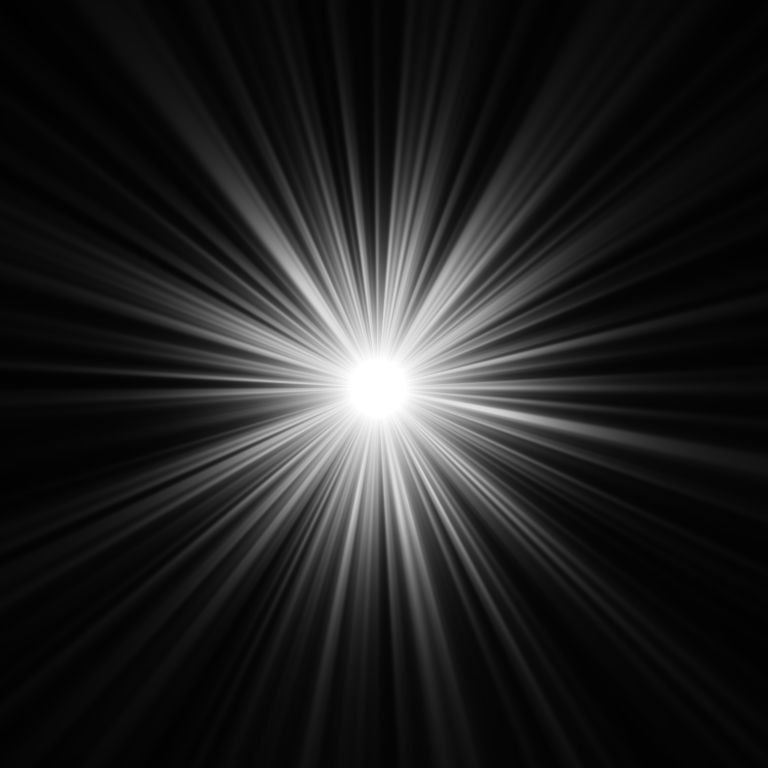
A WebGL 2 fragment shader for this background:

```glsl
#version 300 es
precision highp float;

uniform vec2 u_resolution;
out vec4 fragColor;

const float TAU = 6.2831853;

// Values to tune
const vec2 CENTER = vec2(0.492, 0.495);
const float GLOW_RADIUS = 0.172;
const float GLOW_GAIN = 0.84;
const float TAIL_LENGTH = 0.30;
const float TAIL_GAIN = 0.13;
const float CORE_RADIUS = 0.045;
const float CORE_GAIN = 0.16;
const float RAY_CONTRAST = 3.5;
const float RAY_LIMIT = 1.25;
const float REACH_CONTRAST = 0.20;
const vec3 TINT = vec3(1.0);

// Leading beams and gaps: angle and half width in degrees, signed strength
const int ACCENT_COUNT = 14;
const vec3 ACCENTS[ACCENT_COUNT] = vec3[](
    vec3(50.5, 1.0, 0.4), vec3(68.5, 1.2, 0.4), vec3(83.5, 0.9, 0.7),
    vec3(87.5, 1.3, -0.7), vec3(92.5, 1.8, -0.9), vec3(113.0, 1.2, -0.9),
    vec3(116.5, 1.0, 0.8), vec3(159.5, 2.0, 0.7), vec3(178.5, 1.8, -1.0),
    vec3(182.7, 1.2, 0.5), vec3(192.0, 2.4, -1.0), vec3(275.0, 2.0, 0.4),
    vec3(298.0, 0.9, 0.7), vec3(348.0, 1.2, 0.4));

float hash(uint n) {
    n = n * 747796405u + 2891336453u;
    n = ((n >> ((n >> 28u) + 4u)) ^ n) * 277803737u;
    n = (n >> 22u) ^ n;
    return float(n >> 8u) / 16777216.0;
}

// Smooth noise around the circle; turn runs from 0 to 1 and wraps
float ringNoise(float turn, float cells, uint seed) {
    float x = turn * cells;
    float cell = floor(x);
    float blend = smoothstep(0.0, 1.0, x - cell);
    float a = hash(uint(mod(cell, cells)) + seed);
    float b = hash(uint(mod(cell + 1.0, cells)) + seed);
    return mix(a, b, blend);
}

// Broad bright and dim sectors
float sectorLevel(float angle) {
    return -0.16 * cos(2.0 * angle) + 0.12 * cos(4.0 * angle)
         - 0.10 * cos(angle);
}

float accentLevel(float turn) {
    float level = 0.0;
    for (int i = 0; i < ACCENT_COUNT; i++) {
        vec3 accent = ACCENTS[i];
        float gap = 360.0 * (fract(turn - accent.x / 360.0 + 0.5) - 0.5);
        level += accent.z * exp(-gap * gap / (accent.y * accent.y));
    }
    return level;
}

// Logarithm of the ray brightness in one direction, softly limited
float rayLevel(float angle) {
    float turn = fract(angle / TAU);
    float noise = 0.22 * ringNoise(turn, 61.0, 100u)
                + 0.42 * ringNoise(turn, 139.0, 700u)
                + 0.36 * ringNoise(turn, 271.0, 1900u);
    float level = RAY_CONTRAST * (noise - 0.5) + sectorLevel(angle)
                + accentLevel(turn);
    return RAY_LIMIT * tanh(level / RAY_LIMIT);
}

float gaussian(float distance, float radius) {
    float q = distance / radius;
    return exp(-q * q);
}

void main() {
    float unit = min(u_resolution.x, u_resolution.y);
    vec2 p = (gl_FragCoord.xy - CENTER * u_resolution) / unit;
    float radius = length(p);
    float angle = radius > 0.0 ? atan(p.y, p.x) : 0.0;

    // Rays stretch the glow and fade into the core
    float ray = rayLevel(angle) * smoothstep(0.02, 0.19, radius);
    float reach = exp(REACH_CONTRAST * ray);
    float glow = GLOW_GAIN * gaussian(radius, GLOW_RADIUS * reach);
    float tail = TAIL_GAIN * exp(-radius / TAIL_LENGTH) * exp(ray);
    float core = CORE_GAIN * gaussian(radius, CORE_RADIUS);

    float light = glow * exp(0.3 * ray) + tail + core;
    fragColor = vec4(TINT * clamp(light, 0.0, 1.0), 1.0);
}
```
